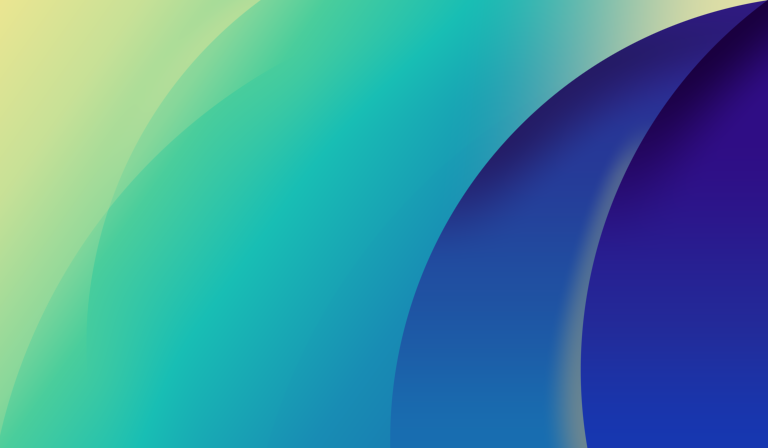
Write a Shadertoy shader that draws this background.

```glsl
// Layered translucent discs over a diagonal yellow-green-teal-blue gradient.
// Each disc is a signed distance; soft glows and inner shadows follow its rim.
// Coordinates are in canvas heights, with the origin at the lower left.

float disc(vec2 p, vec2 centre, float radius) {
    return length(p - centre) - radius;
}

// Antialiased coverage of the inside of a shape.
float inside(float d) {
    float px = 0.75 / iResolution.y;
    return 1.0 - smoothstep(-px, px, d);
}

// Soft falloff from 1 at the rim to 0 at the given width.
float falloff(float d, float width) {
    return 1.0 - smoothstep(0.0, width, d);
}

vec3 diagonalRamp(float t) {
    vec3 c = mix(vec3(0.92, 0.90, 0.57), vec3(0.78, 0.88, 0.59), clamp(t / 0.26, 0.0, 1.0));
    c = mix(c, vec3(0.53, 0.843, 0.605), clamp((t - 0.26) / 0.26, 0.0, 1.0));
    c = mix(c, vec3(0.29, 0.805, 0.61), clamp((t - 0.52) / 0.14, 0.0, 1.0));
    c = mix(c, vec3(0.095, 0.745, 0.705), clamp((t - 0.66) / 0.26, 0.0, 1.0));
    c = mix(c, vec3(0.095, 0.55, 0.705), clamp((t - 0.92) / 0.37, 0.0, 1.0));
    return mix(c, vec3(0.095, 0.48, 0.695), clamp((t - 1.29) / 0.21, 0.0, 1.0));
}

vec3 backdrop(vec2 p) {
    float upperRim = disc(p, vec2(1.15, 0.23), 0.957);
    float lowerRim = disc(p, vec2(1.241, -0.256), 1.273);
    float innerRim = disc(p, vec2(1.875, -0.362), 1.33);

    // Translucent discs push the ramp forward; their rims dissolve at one end.
    float upper = mix(falloff(upperRim + 0.25, 0.25), inside(upperRim),
                      smoothstep(0.12, 0.4, p.y));
    float lower = mix(inside(lowerRim), falloff(lowerRim + 0.25, 0.25),
                      smoothstep(0.45, 0.7, p.x));
    float t = 0.81 * p.x + 0.58 * (1.0 - p.y);
    vec3 c = diagonalRamp(t + 0.07 * (upper + lower) + 0.012 * inside(innerRim));

    // Pale light just outside the upper rim.
    float rimLight = falloff(upperRim, 0.07) * (1.0 - inside(upperRim));
    c = mix(c, vec3(0.85, 0.89, 0.60), 0.45 * rimLight * smoothstep(0.5, 1.0, p.y));

    // Cream glow toward the top right.
    float cream = smoothstep(1.03, 1.65, p.x + 0.12 * (1.0 - p.y));
    return mix(c, vec3(0.87, 0.87, 0.65), cream);
}

vec3 blueDisc(vec2 p, float rim, float violetRim) {
    vec3 c = mix(vec3(0.095, 0.43, 0.69), vec3(0.12, 0.33, 0.64), smoothstep(0.0, 0.36, p.y));
    c = mix(c, vec3(0.15, 0.22, 0.59), smoothstep(0.25, 0.7, p.y));
    c = mix(c, vec3(0.20, 0.10, 0.55), smoothstep(0.65, 1.0, p.y));

    // Shadow beneath the upper rim.
    float shade = falloff(-rim, 0.16) * smoothstep(0.4, 0.7, p.y)
                * (1.0 - 0.7 * smoothstep(0.85, 1.0, p.y));
    c = mix(c, vec3(0.14, 0.10, 0.38), 0.9 * shade);

    // Grey crescent of light beside the violet disc.
    float glow = falloff(violetRim, mix(0.095, 0.055, smoothstep(0.0, 0.5, p.y)));
    glow *= mix(0.85, 0.5, smoothstep(0.0, 0.5, p.y)) * (1.0 - smoothstep(0.6, 0.75, p.y));
    return mix(c, vec3(0.47, 0.54, 0.55), glow);
}

vec3 violetDisc(vec2 p, float rim) {
    vec3 c = mix(vec3(0.09, 0.215, 0.69), vec3(0.13, 0.18, 0.61), smoothstep(0.0, 0.3, p.y));
    c = mix(c, vec3(0.185, 0.05, 0.52), smoothstep(0.15, 0.72, p.y));
    float shade = falloff(-rim, 0.17) * smoothstep(0.4, 0.9, p.y);
    return mix(c, vec3(0.10, 0.0, 0.25), shade);
}

void mainImage(out vec4 fragColor, in vec2 fragCoord) {
    vec2 p = fragCoord / iResolution.y;
    float blueRim = disc(p, vec2(1.864, 0.018), 0.993);
    float violetRim = disc(p, vec2(2.322, 0.174), 1.0257);

    vec3 colour = backdrop(p);
    colour = mix(colour, blueDisc(p, blueRim, violetRim), inside(blueRim));
    colour = mix(colour, violetDisc(p, violetRim), inside(violetRim));
    fragColor = vec4(colour, 1.0);
}
```
